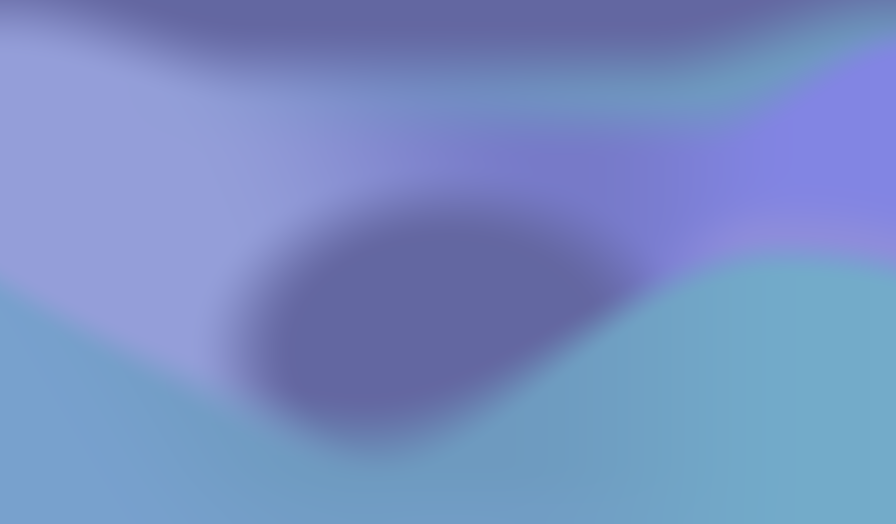
Write a Shadertoy shader that draws this background.

```glsl
const vec3 DUSK = vec3(0.390, 0.402, 0.630);
const vec3 LAVENDER = vec3(0.580, 0.620, 0.850);
const vec3 INDIGO = vec3(0.465, 0.478, 0.785);
const vec3 VIOLET = vec3(0.510, 0.520, 0.890);
const vec3 LILAC = vec3(0.565, 0.560, 0.850);
const vec3 SEA = vec3(0.430, 0.605, 0.750);
const vec3 SKY = vec3(0.470, 0.630, 0.805);
const vec3 AQUA = vec3(0.450, 0.670, 0.790);

float bell(float x, float center, float width) {
    float t = (x - center) / width;
    return exp(-t * t);
}

// Height of the wave: a falling left arm, a valley and a rounded crest
float waveHeight(float x) {
    float fall = 0.25 * pow(max(0.4 - x, 0.0) / 0.4, 1.65);
    float rise = 0.302 * smoothstep(0.405, 0.87, x);
    float past = max(x - 0.87, 0.0);
    return 0.24 + fall + rise - 1.5 * past * past;
}

// Soft ellipse, 1 inside and 0 outside
float softEllipse(vec2 p, vec2 center, vec2 radii, float softness) {
    float r = length((p - center) / radii);
    return 1.0 - smoothstep(1.0 - softness, 1.0 + softness, r);
}

vec3 upperColor(vec2 p, float wave) {
    // Lavender to violet sweep
    vec3 color = mix(LAVENDER, INDIGO, smoothstep(0.2, 0.62, p.x + 0.25 * (p.y - 0.7)));
    color = mix(color, VIOLET, smoothstep(0.64, 0.9, p.x));

    // Teal ridge that climbs to the right corner
    float climb = smoothstep(0.78, 1.02, p.x);
    float ridge = mix(0.77, 0.93, climb);
    float softness = mix(0.075, 0.045, climb);
    float teal = smoothstep(ridge - softness, ridge + softness, p.y);
    color = mix(color, SEA, teal * smoothstep(0.1, 0.82, p.x));

    // Dark band along the top, lifted at both ends
    float lift = 0.1 * (1.0 - smoothstep(0.0, 0.28, p.x))
               + 0.11 * smoothstep(0.72, 1.0, p.x);
    color = mix(color, DUSK, smoothstep(0.79, 0.965, p.y - lift));

    // Dark hollow and the pale rim over the crest
    color = mix(color, DUSK, softEllipse(p, vec2(0.498, 0.33), vec2(0.228, 0.285), 0.27));
    float rim = bell(p.y, wave, 0.06) * smoothstep(0.7, 0.85, p.x);
    return mix(color, LILAC, 0.8 * rim);
}

vec3 lowerColor(vec2 p) {
    vec3 color = mix(SKY, SEA, smoothstep(0.08, 0.4, p.x + 0.35 * (p.y - 0.1)));
    color = mix(color, SKY, 0.4 * bell(p.x, 0.5, 0.3) * (1.0 - smoothstep(0.0, 0.12, p.y)));
    return mix(color, AQUA, smoothstep(0.55, 0.92, p.x));
}

void mainImage(out vec4 fragColor, in vec2 fragCoord) {
    vec2 p = fragCoord / iResolution.xy;
    float wave = waveHeight(p.x);

    // The wave edge is widest below the hollow
    float blur = mix(0.07, 0.17, bell(p.x, 0.43, 0.2));
    float below = smoothstep(-0.015, blur, wave - p.y);
    vec3 color = mix(upperColor(p, wave), lowerColor(p), below);
    fragColor = vec4(color, 1.0);
}
```
